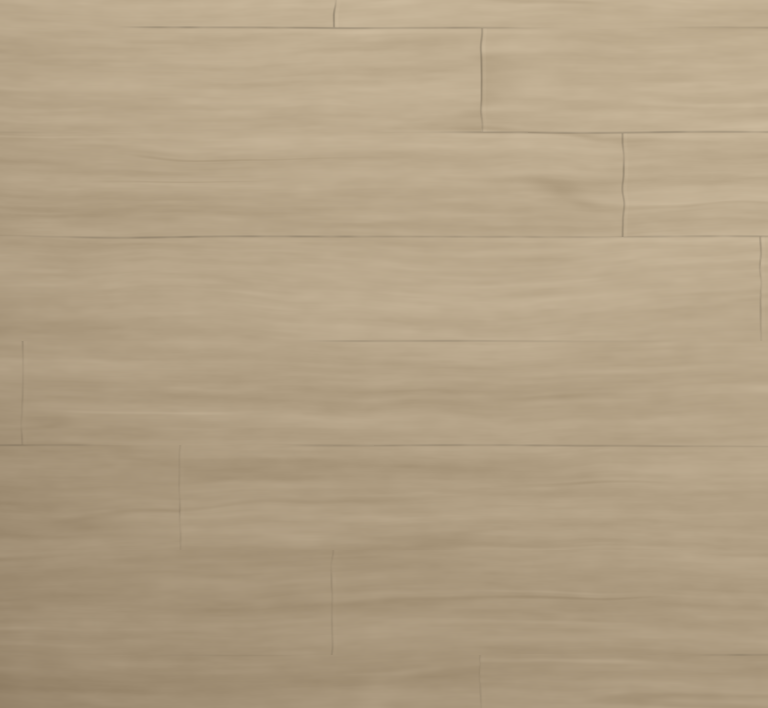
This texture is drawn by a Shadertoy shader. Its source:

```glsl
// Pale oak floor: long horizontal planks whose end joints step sideways row by row.
// Stretched noise gives a fine grain that nearly hides the worn, broken seams,
// and soft light falls off from the upper right to the lower left.

float hash(vec2 p) {
    vec3 q = fract(vec3(p.xyx) * 0.1031);
    q += dot(q, q.yzx + 33.33);
    return fract((q.x + q.y) * q.z);
}

float noise(vec2 p) {
    vec2 i = floor(p), f = fract(p);
    f = f * f * (3.0 - 2.0 * f);
    return mix(mix(hash(i), hash(i + vec2(1, 0)), f.x),
               mix(hash(i + vec2(0, 1)), hash(i + vec2(1, 1)), f.x), f.y);
}

float fbm(vec2 p) {
    float sum = 0.0, amp = 0.5;
    for (int i = 0; i < 4; i++) {
        sum += amp * noise(p);
        p = p * 2.03 + 17.7;
        amp *= 0.5;
    }
    return sum / 0.9375;
}

// Soft line of the given half width around distance zero
float line(float d, float halfWidth, float pixel) {
    float soft = max(pixel, 0.0018);
    return 1.0 - smoothstep(halfWidth - soft * 0.5, halfWidth + soft, abs(d));
}

// Short thin streaks where a stretched noise crosses its middle value
float veins(vec2 q) {
    float ridge = 1.0 - abs(2.0 * noise(q * vec2(1.6, 30.0)) - 1.0);
    return smoothstep(0.82, 1.0, ridge) * smoothstep(0.45, 0.75, noise(q * vec2(3.5, 22.0) + 4.0));
}

// Broad bands, dark and pale veins and fine fibres, all running along x
float woodGrain(vec2 p, float seed) {
    vec2 q = p + vec2(3.0 + seed * 0.12, 2.0 + seed * 0.006);
    q.y += 0.028 * (noise(q * vec2(2.4, 5.0)) - 0.5);
    q.y += 0.008 * (noise(q * vec2(10.0, 14.0)) - 0.5);
    float bands = fbm(q * vec2(1.4, 32.0)) - 0.5;
    float streaks = fbm(q * vec2(5.0, 80.0) + 5.0) - 0.5;
    float fibre = noise(q * vec2(36.0, 190.0)) - 0.5;
    return 0.075 * bands + 0.06 * streaks + 0.012 * fibre
         - 0.036 * veins(q + 9.0) + 0.022 * veins(q + 23.0);
}

void mainImage(out vec4 fragColor, in vec2 fragCoord) {
    vec2 uv = fragCoord / iResolution.xy;
    vec2 p = vec2(fragCoord.x / iResolution.y, 1.0 - uv.y);
    float pixel = 1.0 / iResolution.y;

    // Rows counted from the top, with slightly wavering edges
    float rowHeight = 0.1476;
    float y = (p.y - 0.0395 + 0.003 * (noise(p * vec2(6.0, 3.0)) - 0.5)) / rowHeight;
    float row = floor(y) + 1.0;
    float rowDist = (fract(y + 0.5) - 0.5) * rowHeight;

    // End joints advance by a nearly fixed step and repeat every plank length
    float plankLength = 1.254;
    float shift = 0.026 * exp(-0.5 * (row - 3.4) * (row - 3.4));
    float x = (p.x - 0.473 - row * 0.2085 + shift) / plankLength;
    float jointDist = (fract(x + 0.5) - 0.5) * plankLength;
    jointDist += 0.003 * (noise(vec2(row * 7.0, p.y * 45.0)) - 0.5);
    float seed = hash(vec2(floor(x) + 20.0, row + 3.0));

    // Light falloff
    float light = 0.19 + 0.61 * uv.y + 0.19 * uv.x
                - 0.25 * exp(-uv.x * 6.0) * (1.0 - 0.5 * uv.y);
    vec3 color = mix(vec3(0.605, 0.535, 0.435), vec3(0.77, 0.70, 0.588), light);

    // Grain, plank tone and mottling, calmer low down
    float tone = woodGrain(p, seed) * mix(1.1, 0.9, p.y) + 0.006 * (seed - 0.5);
    tone += 0.022 * (fbm(p * vec2(30.0, 55.0)) - 0.5);
    color += tone * vec3(1.0, 1.02, 1.03);

    // Row seams survive only in stretches, mostly at the upper right
    float wear = mix(1.0, 0.4, smoothstep(0.28, 0.6, p.y));
    float stretchNoise = noise(vec2(p.x * 3.5, floor(y + 0.5) * 9.0));
    float broken = smoothstep(0.45, 0.8, stretchNoise + 0.15 * (uv.x - 0.5));
    broken *= mix(0.5, 1.0, noise(vec2(p.x * 45.0, floor(y + 0.5) * 5.0)));
    float rowSeam = line(rowDist, 0.0009, pixel) * mix(0.5, 1.0, wear) * broken;

    // End joints are patchy and fade low down
    float patchy = mix(0.3, 1.0, noise(vec2(row * 5.0, p.y * 50.0)));
    float jointSeam = line(jointDist, 0.0009, pixel) * wear * patchy;
    color *= 1.0 - 0.17 * rowSeam - 0.19 * jointSeam * (1.0 - rowSeam);

    // Pale bevels beside the seams
    float bevel = line(rowDist - 0.0055, 0.002, pixel) * broken
                + line(jointDist - 0.0045, 0.0015, pixel) * patchy;
    color += 0.016 * bevel * wear;

    fragColor = vec4(clamp(color, 0.0, 1.0), 1.0);
}
```
